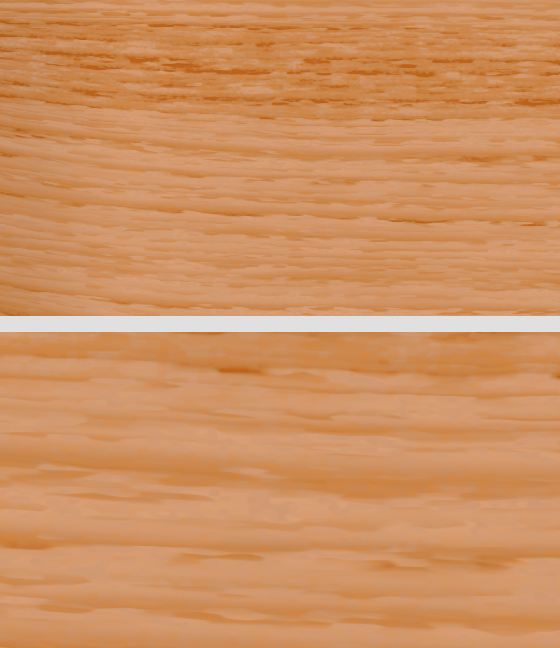
Top: the whole. Bottom: its middle third, enlarged.
Reproduce this texture procedurally as a WebGL 2 fragment shader.

```glsl
#version 300 es
precision highp float;
// Warm orange wood veneer with ragged, gently sagging horizontal grain.

uniform vec2 u_resolution;
out vec4 fragColor;

vec2 hash2(vec2 p) {
    vec3 q = fract(p.xyx * vec3(0.1031, 0.1030, 0.0973));
    q += dot(q, q.yzx + 33.33);
    return fract((q.xx + q.yz) * q.zy);
}

// Smooth cellular noise: random cell values blended by distance, about -1 to 1.
float cellNoise(vec2 p) {
    vec2 cell = floor(p);
    float total = 0.0;
    float weights = 0.0;
    for (int j = -1; j <= 1; j++) {
        for (int i = -1; i <= 1; i++) {
            vec2 id = cell + vec2(i, j);
            vec2 offset = id + 0.15 + 0.7 * hash2(id + 71.0) - p;
            float weight = exp(-9.0 * dot(offset, offset));
            total += weight * hash2(id + 213.0).x;
            weights += weight;
        }
    }
    return 2.0 * total / weights - 1.0;
}

// Height measured across the grain, following its sag from left to right.
float grainHeight(vec2 p) {
    float sag = mix(0.095, 0.025, smoothstep(0.5, 1.0, p.y));
    float v = p.y + sag * (1.0 - exp(-2.0 * p.x));
    v += 0.005 * sin(2.3 * p.x + 9.0 * v);
    return v + 0.002 * sin(6.1 * p.x - 17.0 * v);
}

// Dark growth rings of uneven spacing, width and strength.
float growthRings(float s, float x, float seed) {
    float dark = 0.0;
    for (int i = -1; i <= 1; i++) {
        float id = floor(s) + float(i);
        vec2 place = hash2(vec2(id, seed));
        vec2 look = hash2(vec2(id, seed + 42.0));
        float d = s - (id + 0.2 + 0.6 * place.x);
        float width = mix(0.13, 0.27, place.y);
        width *= d > 0.0 ? 1.3 : 0.7;
        float fade = 0.85 + 0.4 * cellNoise(vec2(2.4 * x, id * 7.3 + seed));
        float strength = mix(0.45, 1.0, look.x) * fade;
        dark = max(dark, strength * exp(-d * d / (width * width)));
    }
    return dark;
}

// Six wood colours from pale (0) to dark (1).
vec3 woodColour(float tone) {
    float t = clamp(tone, 0.0, 1.0) * 5.0;
    vec3 c = mix(vec3(0.84, 0.615, 0.455), vec3(0.81, 0.57, 0.38), clamp(t, 0.0, 1.0));
    c = mix(c, vec3(0.80, 0.53, 0.31), clamp(t - 1.0, 0.0, 1.0));
    c = mix(c, vec3(0.79, 0.51, 0.26), clamp(t - 2.0, 0.0, 1.0));
    c = mix(c, vec3(0.76, 0.46, 0.21), clamp(t - 3.0, 0.0, 1.0));
    return mix(c, vec3(0.73, 0.38, 0.10), clamp(t - 4.0, 0.0, 1.0));
}

void main() {
    vec2 p = gl_FragCoord.xy / u_resolution.y;
    float aspect = u_resolution.x / u_resolution.y;
    float v = grainHeight(p);

    // Streaks stretched along the grain, from broad to fine
    float broad = cellNoise(vec2(1.3 * p.x, 17.0 * v));
    float medium = cellNoise(vec2(8.0 * p.x, 62.0 * v) + 31.0);
    float fine = cellNoise(vec2(22.0 * p.x, 135.0 * v) + 87.0);
    float speckle = cellNoise(vec2(95.0, 150.0) * p + 11.0);

    // Rings crowd together in the upper part, with thinner lines between them
    float s = 14.0 * v + 11.0 * max(v - 0.62, 0.0);
    float ragged = 0.09 * medium + 0.11 * fine;
    float rings = growthRings(s + ragged, p.x, 5.0);
    float lines = growthRings(2.3 * s + 1.8 * ragged, p.x, 19.0);

    // A darker belt lies below the pale top edge
    float belt = smoothstep(0.64, 0.75, v) * (1.0 - smoothstep(0.91, 0.96, v));

    float grain = max(rings, 0.6 * lines);
    float tone = 0.03 + 0.58 * rings + 0.24 * lines + 0.24 * belt;
    tone += 0.08 * broad + (0.07 + 0.14 * grain + 0.10 * belt) * medium;
    tone += (0.09 + 0.24 * grain + 0.13 * belt) * fine;
    tone += (0.07 + 0.07 * grain + 0.09 * belt) * speckle;

    // Light falls off towards the left edge
    float across = p.x / aspect;
    float edge = 1.0 - smoothstep(0.0, 0.25, across);
    tone += 0.10 * edge * (1.0 - 0.5 * p.y);
    float light = 1.0 - 0.04 * edge + 0.022 * speckle + 0.012 * fine;

    fragColor = vec4(woodColour(tone) * light, 1.0);
}
```
